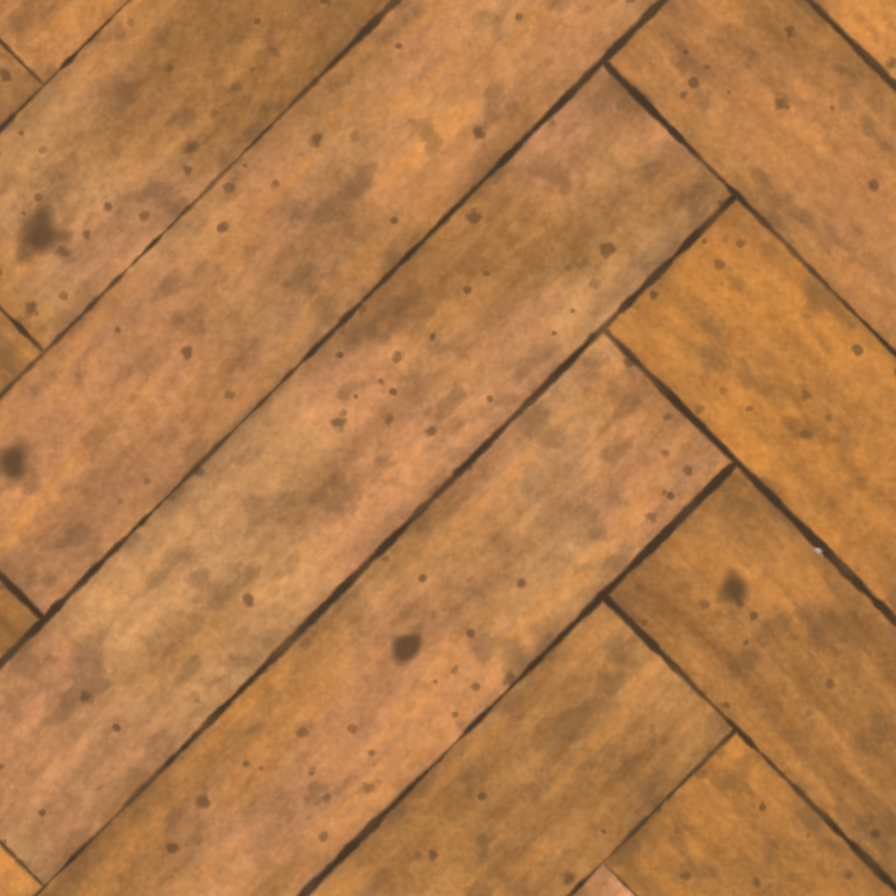
A three.js fragment shader for this texture:

```glsl
// Worn herringbone parquet: long wooden planks laid at 45 degrees, meeting in a zigzag.
// A lattice search finds the plank and its local axes; layered noise adds grain, stains
// and fine mottling, jittered cells add pits and knots, edge distance draws the joints.
varying vec2 vUv;

#define STEP 0.2982                // vertical repeat of the planks
#define ORIGIN vec2(0.0495, 0.0104) // lower corner of plank zero
#define PLANK_LEN 5.18             // plank length in plank widths
#define JOINT_MIN 0.004            // half widths of the joints
#define JOINT_MAX 0.019
#define TAN vec3(0.78, 0.57, 0.37)
#define BROWN vec3(0.65, 0.45, 0.25)
#define ORANGE vec3(0.77, 0.50, 0.23)
#define ROSE vec3(0.76, 0.53, 0.36)
#define UMBER vec3(0.40, 0.30, 0.21)
#define JOINT_COLOR vec3(0.27, 0.21, 0.15)

float hash(vec2 p) {
  vec3 q = fract(vec3(p.xyx) * vec3(0.1031, 0.1030, 0.0973));
  q += dot(q, q.yzx + 33.33);
  return fract((q.x + q.y) * q.z);
}

float noise(vec2 p) {
  vec2 i = floor(p), f = fract(p);
  f = f * f * (3.0 - 2.0 * f);
  return mix(mix(hash(i), hash(i + vec2(1.0, 0.0)), f.x),
             mix(hash(i + vec2(0.0, 1.0)), hash(i + 1.0), f.x), f.y);
}

float fbm(vec2 p) {
  float sum = 0.0, amp = 0.533;
  for (int i = 0; i < 4; i++) {
    sum += amp * noise(p);
    p = mat2(1.6, 1.2, -1.2, 1.6) * p + 17.3;
    amp *= 0.5;
  }
  return sum;
}

// Returns position along and across the plank, then its row and column id.
vec4 findPlank(vec2 p) {
  float first = floor((p.x - p.y) / (2.0 * PLANK_LEN));
  for (int k = 0; k < 2; k++) {
    float col = first + float(k);
    vec2 q = p + vec2(-col, col) * PLANK_LEN;
    float row = floor(q.y);
    float along = q.x - row;
    if (along >= 0.0 && along < PLANK_LEN)
      return vec4(along, q.y - row, row, 2.0 * col);
    row = floor(q.x - PLANK_LEN);
    along = q.y - row - 1.0 + PLANK_LEN;
    if (along >= 0.0 && along < PLANK_LEN)
      return vec4(along, q.x - PLANK_LEN - row, row, 2.0 * col + 1.0);
  }
  return vec4(0.0);
}

// Soft irregular marks, at most one in each cell.
float spots(vec2 p, float density, float radius) {
  vec2 cell = floor(p);
  vec2 center = 0.32 + 0.36 * vec2(hash(cell + 3.1), hash(cell + 47.7));
  float r = radius * mix(0.45, 1.0, hash(cell + 91.3));
  float d = length(fract(p) - center) + r * 0.7 * (noise(p * 1.6 / radius) - 0.5);
  return step(hash(cell + 11.9), density) * (1.0 - smoothstep(r * 0.3, r * 1.3, d));
}

void main() {
  vec2 p = vUv - ORIGIN;
  vec2 floorPos = vec2(p.x + p.y, p.y - p.x) / STEP;
  vec4 plank = findPlank(floorPos);
  vec2 id = plank.zw + 60.0;
  float crossing = mod(plank.w, 2.0);
  float tone = hash(id), warmth = hash(id + 23.5);
  vec2 wood = plank.xy + 40.0 * vec2(tone, warmth) + 10.0;

  // Plank tone and broad stains
  float stain = fbm(wood * vec2(0.8, 1.3));
  float blotch = fbm(wood * vec2(2.6, 4.0) + 9.0);
  vec3 color = mix(TAN, ROSE, smoothstep(0.35, 0.65, fbm(wood * 1.1 + 31.0)));
  float orange = 0.5 * crossing + 0.45 * warmth - 0.15 + 0.5 * (blotch - 0.5);
  color = mix(color, ORANGE, clamp(orange, 0.0, 0.85));
  color = mix(color, BROWN, smoothstep(0.38, 0.70, stain + 0.2 * (tone - 0.5)) * 0.85);

  // Grain streaks and fine mottling
  float bend = 0.25 * noise(wood * vec2(0.7, 1.0));
  float streak = fbm(vec2(wood.x * 1.1, (wood.y + bend) * 9.0));
  color *= 1.0 + (0.20 + 0.22 * tone) * (streak - 0.5);
  color = mix(color, ORANGE, 0.5 * smoothstep(0.54, 0.72, streak) * warmth);
  color *= 1.0 + 0.22 * (blotch - 0.5);
  color *= 1.0 + 0.20 * (fbm(wood * vec2(15.0, 19.0)) - 0.5);
  color += 0.045 * (noise(wood * 45.0) - 0.5);

  // Smudges, pits gathered in patches, and a few knots
  float smudge = smoothstep(0.56, 0.80, fbm(wood * vec2(5.0, 7.0) + 5.0));
  float patches = smoothstep(0.35, 0.65, noise(wood * 1.5 + 3.0));
  float pits = spots(wood * 3.1, 0.24, 0.14);
  pits = max(pits, 0.8 * patches * spots(wood * 6.3 + 13.0, 0.20, 0.22));
  float knots = spots(wood * 1.05 + 7.0, 0.12, 0.15);
  color = mix(color, UMBER, 0.35 * smudge);
  color = mix(color, UMBER * 0.9, 0.6 * pits);
  color = mix(color, UMBER * 0.8, 0.75 * knots);

  // Dirt along the edges and the uneven joints
  vec2 toEdge = min(plank.xy, vec2(PLANK_LEN, 1.0) - plank.xy);
  float edge = min(toEdge.x, toEdge.y);
  float wear = smoothstep(0.25, 0.9, noise(floorPos * 0.9 + 20.0));
  float dirt = exp(-edge * 16.0) * smoothstep(0.3, 0.75, fbm(floorPos * 4.0 + 50.0));
  color = mix(color, UMBER, 0.6 * dirt);
  float ragged = edge + 0.026 * (fbm(floorPos * 11.0 + 70.0) - 0.5);
  float width = mix(JOINT_MIN, JOINT_MAX, wear);
  float joint = 1.0 - smoothstep(width - 0.010, width + 0.018, ragged);
  float fill = 0.75 + 0.5 * (noise(floorPos * 5.0 + 90.0) - 0.5);
  color = mix(color, JOINT_COLOR, joint * min(fill + 0.2 * wear, 0.95));

  // Rare pale flecks caught in the joints
  float fleck = spots(floorPos * 4.0 + 80.0, 0.12, 0.13) * (1.0 - smoothstep(0.02, 0.05, edge));
  color = mix(color, vec3(0.85, 0.82, 0.78), 0.8 * fleck);

  gl_FragColor = vec4(clamp(color, 0.0, 1.0), 1.0);
}
```
